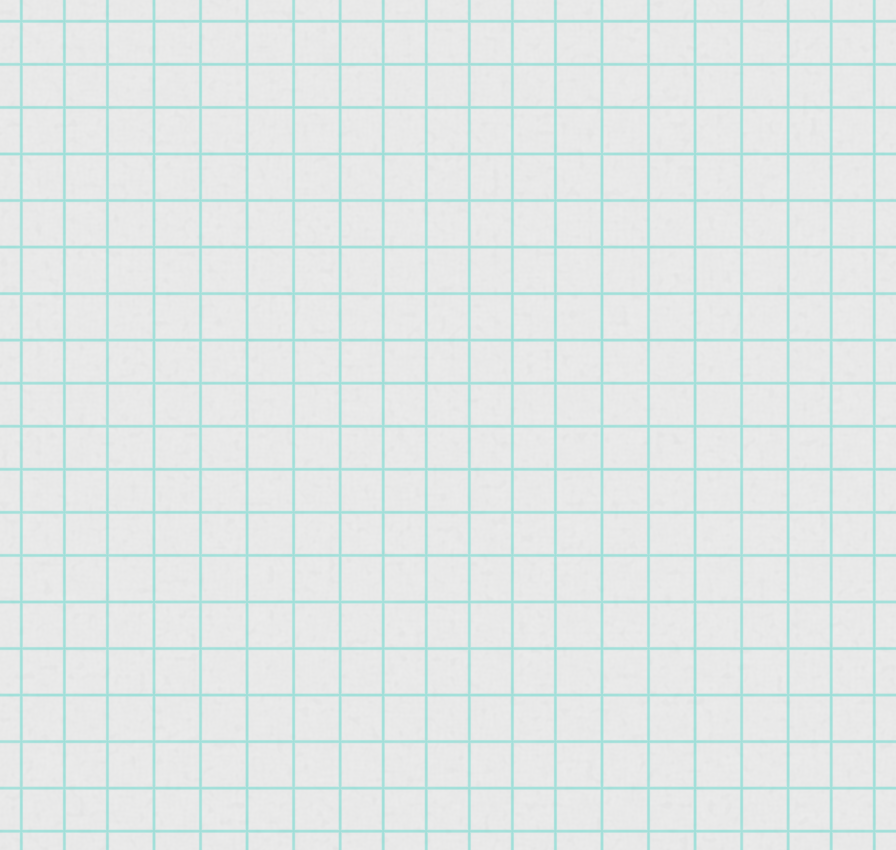
Reproduce this pattern procedurally as a WebGL 1 fragment shader.

```glsl
precision highp float;

uniform vec2 u_resolution;

vec2 randomGradient(vec2 cell) {
  vec3 h = fract(vec3(cell.xyx) * vec3(0.1031, 0.1030, 0.0973));
  h += dot(h, h.yzx + 33.33);
  float angle = 6.2832 * fract((h.x + h.y) * h.z);
  return vec2(cos(angle), sin(angle));
}

float gradientNoise(vec2 p) {
  vec2 i = floor(p);
  vec2 f = p - i;
  vec2 u = f * f * f * (f * (f * 6.0 - 15.0) + 10.0);
  float a = dot(randomGradient(i), f);
  float b = dot(randomGradient(i + vec2(1.0, 0.0)), f - vec2(1.0, 0.0));
  float c = dot(randomGradient(i + vec2(0.0, 1.0)), f - vec2(0.0, 1.0));
  float d = dot(randomGradient(i + 1.0), f - 1.0);
  return mix(mix(a, b, u.x), mix(c, d, u.x), u.y);
}

// Distance to the nearest rule: each tile holds five wide cells, then five narrow ones
float ruleDistance(float t) {
  float s = fract(t - 0.2398);
  float wide = 0.5195;
  float inNarrow = step(wide, s);
  float pitch = mix(wide, 1.0 - wide, inNarrow) / 5.0;
  float cell = (s - wide * inNarrow) / pitch;
  return abs(fract(cell + 0.5) - 0.5) * pitch;
}

float ruleInk(float t, float pixel) {
  float soften = max(pixel * 0.65, 0.0022);
  return 1.0 - smoothstep(0.0031 - soften, 0.0031 + soften, ruleDistance(t));
}

void main() {
  // Two tiles span the width; y runs down from the top edge
  float pixel = 2.0 / u_resolution.x;
  vec2 p = vec2(gl_FragCoord.x, u_resolution.y - gl_FragCoord.y) * pixel;

  // Paper: faint clouds, sparse darker flecks, fibres and fine grain
  float clouds = gradientNoise(p * 13.0) + 0.6 * gradientNoise(p * 31.0 + 7.0);
  float flecks = smoothstep(0.15, 0.55, gradientNoise(p * 52.0 + 19.0) + 0.3 * clouds);
  float fibres = gradientNoise(p * vec2(25.0, 110.0) + 41.0)
               + gradientNoise(p * vec2(110.0, 25.0) + 83.0);
  float grain = gradientNoise(p * 118.0 + 5.0);
  float shade = 0.004 * clouds - 0.013 * flecks + 0.006 * fibres + 0.009 * grain;
  vec3 color = vec3(0.914, 0.914, 0.913) + shade;

  // Ruled lines with slightly uneven ink
  float ink = max(ruleInk(p.x, pixel), ruleInk(p.y, pixel));
  float wear = 0.96 + 0.10 * gradientNoise(p * 22.0 + 61.0) + 0.08 * grain;
  vec3 inkColor = vec3(0.625, 0.875, 0.85) + 0.6 * shade;
  color = mix(color, inkColor, ink * clamp(wear, 0.0, 1.0));

  gl_FragColor = vec4(color, 1.0);
}
```
